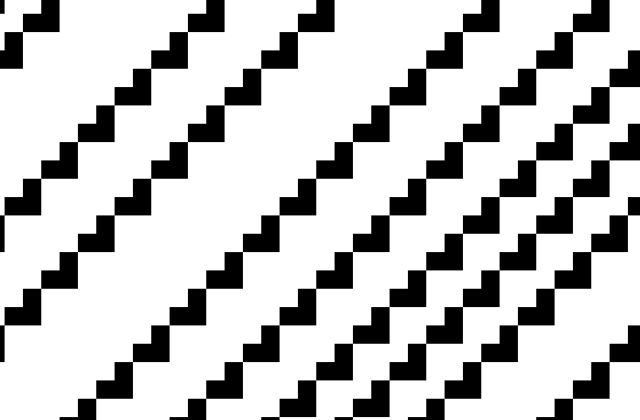
Give the GLSL for this pattern, as a Shadertoy shader.

```glsl
// Black stair-step diagonals of L-shaped blocks on a white square grid.

const float CELLS_DOWN = 252.0 / 11.0;      // grid cells per canvas height
const vec2 GRID_OFFSET = vec2(0.25, 0.75);  // first grid lines, from the top left
const vec3 INK = vec3(0.0);
const vec3 PAPER = vec3(1.0);

// Each stair: diagonal index (column + row), parity of its wide rows.
const int STAIR_COUNT = 10;
const ivec2 STAIRS[STAIR_COUNT] = ivec2[STAIR_COUNT](
    ivec2(-3, 1), ivec2(1, 0), ivec2(10, 0), ivec2(16, 0), ivec2(25, 0),
    ivec2(31, 0), ivec2(36, 1), ivec2(40, 1), ivec2(44, 0), ivec2(51, 0));

// 1 where a cell belongs to a stair: one cell in narrow rows, two in wide rows.
float cellInk(ivec2 cell) {
    int diagonal = cell.x + cell.y;
    int parity = cell.y & 1;
    for (int i = 0; i < STAIR_COUNT; i++) {
        int stepAcross = diagonal - STAIRS[i].x;
        bool wideRow = parity == STAIRS[i].y;
        if (stepAcross == 0 || (stepAcross == 1 && wideRow)) return 1.0;
    }
    return 0.0;
}

// Box-filtered ink: blends neighbouring cells only within a pixel of their border.
float gridInk(vec2 p, float pixelsPerCell) {
    vec2 centred = p - 0.5;
    ivec2 cell = ivec2(floor(centred));
    vec2 blend = clamp((fract(centred) - 0.5) * pixelsPerCell + 0.5, 0.0, 1.0);
    float upper = mix(cellInk(cell), cellInk(cell + ivec2(1, 0)), blend.x);
    float lower = mix(cellInk(cell + ivec2(0, 1)), cellInk(cell + ivec2(1, 1)), blend.x);
    return mix(upper, lower, blend.y);
}

void mainImage(out vec4 fragColor, in vec2 fragCoord) {
    // Grid coordinates, with rows counted downwards
    float pixelsPerCell = iResolution.y / CELLS_DOWN;
    vec2 fromTopLeft = vec2(fragCoord.x, iResolution.y - fragCoord.y);
    vec2 p = fromTopLeft / pixelsPerCell - GRID_OFFSET;

    fragColor = vec4(mix(PAPER, INK, gridInk(p, pixelsPerCell)), 1.0);
}
```
